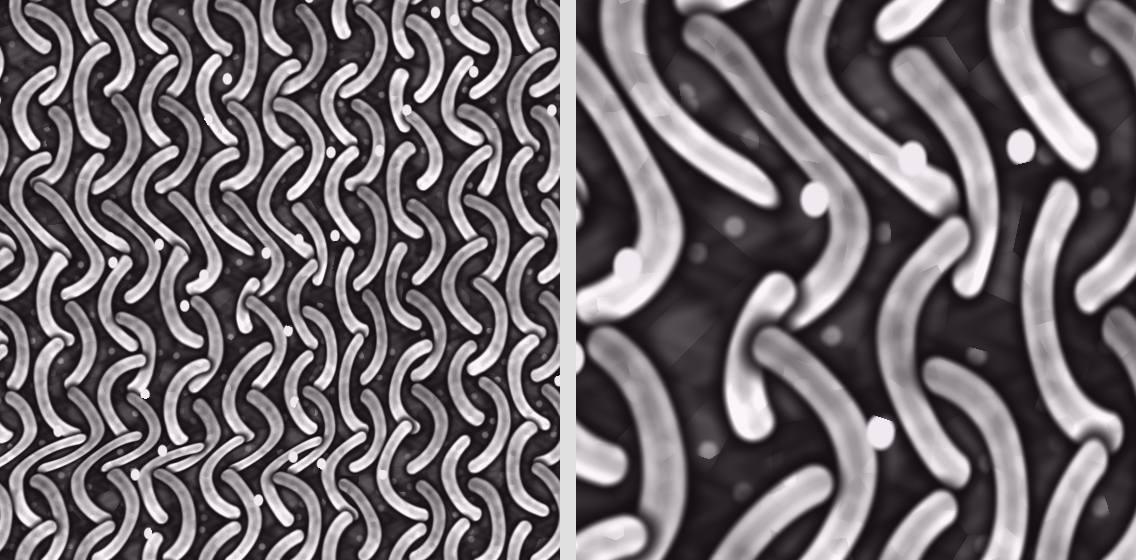
Left: the whole. Right: its middle third, enlarged.
Write a WebGL 1 fragment shader that draws this texture.

```glsl
precision highp float;
// Worn chain mail: 9 columns by 6 rows of paired, hooked steel arcs over dark mottled ground.
// Each cell paints a ")" and a "(" as jittered arc distances, with dark rims and bright
// lower ends; layered sines bend the columns and cellular noise adds grit.

uniform vec2 u_resolution;

const vec2 GRID = vec2(9.0, 6.0);
const float WIRE = 0.0128;

vec4 hash4(vec2 p) {
  vec4 s = vec4(dot(p, vec2(127.1, 311.7)), dot(p, vec2(269.5, 183.3)),
                dot(p, vec2(419.2, 371.9)), dot(p, vec2(93.7, 241.3)));
  return fract(sin(s) * 43758.5);
}

// Cellular noise: x = distance to the nearest point, y = random value of that point
vec2 cells(vec2 p) {
  vec2 base = floor(p);
  vec2 best = vec2(9.0, 0.0);
  for (int j = -1; j <= 1; j++) {
    for (int i = -1; i <= 1; i++) {
      vec2 cell = base + vec2(float(i), float(j));
      vec4 h = hash4(cell);
      float d = length(cell + h.xy - p);
      if (d < best.x) best = vec2(d, h.z);
    }
  }
  return best;
}

// Bends the columns: a sideways slip in the lower left plus small waves
vec2 bend(vec2 p) {
  float slip = smoothstep(0.14, 0.24, p.y) * (1.0 - smoothstep(0.52, 0.64, p.y))
             * (1.0 - smoothstep(0.5, 0.75, p.x));
  vec2 wave = vec2(sin(p.y * 19.0 + p.x * 7.0) + 0.6 * sin(p.y * 41.0 - p.x * 23.0),
                   sin(p.x * 17.0 + p.y * 9.0) + 0.6 * sin(p.x * 37.0 + p.y * 13.0));
  return p - vec2(0.048, -0.025) * slip + 0.0045 * wave;
}

// Dark ground with soft grey patches and small lighter specks
float ground(vec2 p) {
  vec2 patches = cells(p * 25.0);
  vec2 specks = cells(p * 48.0 + 7.0);
  float v = 0.13 + 0.2 * patches.y * (1.0 - smoothstep(0.25, 0.7, patches.x));
  v += 0.3 * smoothstep(0.6, 1.0, specks.y) * (1.0 - smoothstep(0.15, 0.4, specks.x));
  return v + 0.02 * sin(p.x * 190.0 + 3.0 * sin(p.y * 150.0));
}

// Paints one arc over the shade; side is 1 for ")" and -1 for "("
float paintArc(float shade, vec2 p, float side, vec4 rnd, float grit) {
  float radius = 0.079 * mix(0.92, 1.2, rnd.x);
  float spread = 1.13 * mix(0.84, 1.04, rnd.y);
  if (rnd.w > 0.9) spread *= 0.5;
  p -= (rnd.zx - 0.5) * vec2(0.012, 0.016);
  float tilt = (rnd.z - 0.5) * 0.45;
  p = mat2(cos(tilt), sin(tilt), -sin(tilt), cos(tilt)) * p;
  p.x = p.x * side + radius * 0.5 * (1.0 + cos(spread));

  float angle = atan(p.y, p.x);
  float nearest = clamp(angle, -spread, spread);
  float d = length(p - radius * vec2(cos(nearest), sin(nearest)));
  float along = nearest / spread;
  float across = (length(p) - radius) / WIRE;

  // Steel: streaked middle, glossy lower end, worn upper end
  float steel = 0.61 + 0.14 * smoothstep(0.1, 0.6, abs(across));
  steel += 0.27 * (1.0 - smoothstep(-0.85, -0.1, along)) * (0.8 + 0.2 * across);
  steel += side < 0.0 ? 0.16 * smoothstep(0.3, 0.9, along)
                      : -0.13 * smoothstep(0.1, 0.9, along);
  steel += 0.16 * (rnd.w - 0.5) + grit;
  steel *= 1.0 - 0.45 * smoothstep(0.65, 1.1, d / WIRE);

  float shadow = 1.0 - smoothstep(WIRE, WIRE + 0.012, d);
  float body = 1.0 - smoothstep(WIRE - 0.003, WIRE + 0.002, d);
  return mix(mix(shade, 0.06, 0.85 * shadow), steel, body);
}

void main() {
  vec2 uv = gl_FragCoord.xy / u_resolution;
  vec2 p = bend(uv);
  float shade = ground(uv);

  // Fine surface grain shared by all wires
  vec2 grain = cells(uv * 75.0);
  float grit = 0.16 * (grain.y - 0.5) * (1.0 - smoothstep(0.2, 0.7, grain.x));
  grit += 0.035 * sin(uv.x * 170.0 + 2.0 * sin(uv.y * 130.0));

  // Linked arcs, painted from the upper rows down
  vec2 home = floor(p * GRID + vec2(-0.164, 0.328));
  for (int j = 1; j >= -1; j--) {
    for (int i = -1; i <= 1; i++) {
      vec2 cell = home + vec2(float(i), float(j));
      vec2 local = p - (cell + vec2(0.664, 0.172)) / GRID;
      shade = paintArc(shade, local - vec2(0.023, 0.044), 1.0, hash4(cell + 3.7), grit);
      shade = paintArc(shade, local + vec2(0.022, 0.044), -1.0, hash4(cell + 51.3), grit);
    }
  }

  // Bright chips of bare metal
  vec2 chips = cells(uv * vec2(30.0, 24.0) + 19.0);
  float chip = step(0.955, chips.y) * (1.0 - smoothstep(0.2, 0.3, chips.x));
  shade = clamp(mix(shade, 0.93, chip), 0.03, 0.97);

  gl_FragColor = vec4(shade + vec3(0.006, -0.011, 0.007), 1.0);
}
```
